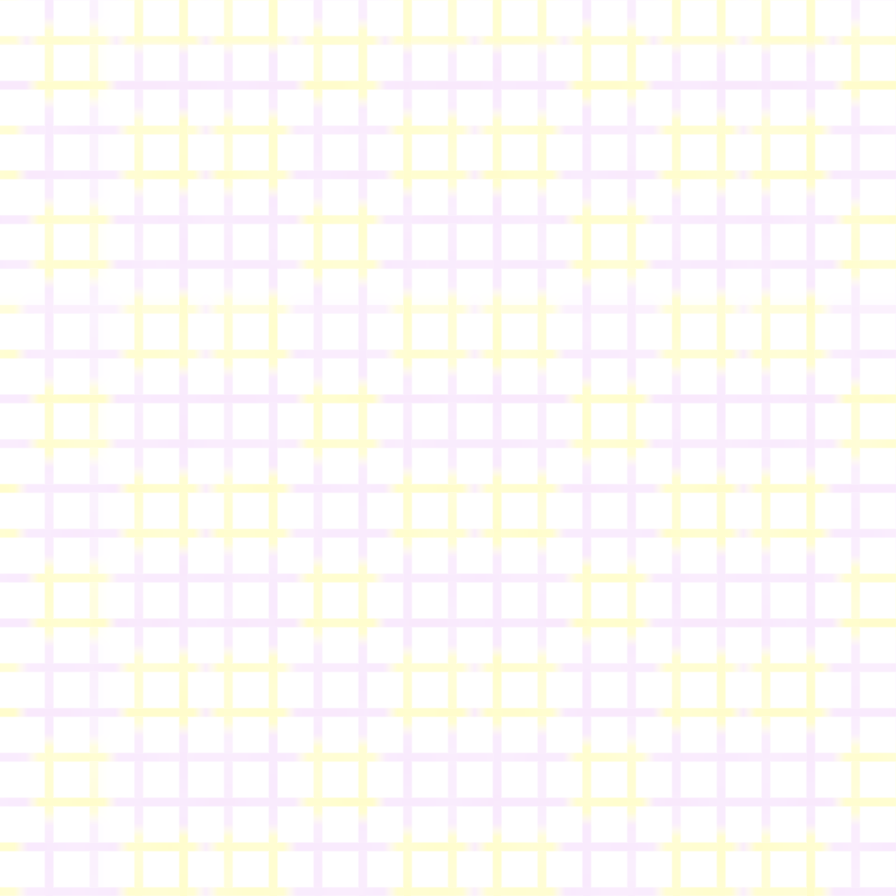
Reproduce this pattern procedurally as a three.js fragment shader.

```glsl
// Pastel lilac grid with staggered yellow squares whose corners bleed along the lines.
#define CELLS 20.0
#define LINE_WIDTH 0.195
#define EDGE_SOFTNESS 0.025
#define BLEED_START 0.2
#define BLEED_END 0.55
#define WEAR 0.3
#define WORN_LINES vec2(2.0, 13.0)
#define LILAC vec3(0.975, 0.915, 0.99)
#define YELLOW vec3(1.0, 0.99, 0.80)

varying vec2 vUv;

// Offset from the nearest centre of a repeating lattice.
vec2 fold(vec2 p, vec2 centre, vec2 period) {
  return mod(p - centre + 0.5 * period, period) - 0.5 * period;
}

// Distance to a square one cell wide.
float squareDistance(vec2 q) {
  vec2 d = abs(q) - 0.5;
  return max(d.x, d.y);
}

// Uneven strength along and between lines, from layered sines.
float wear(float line, float along) {
  float w = sin(line * 2.7 + 0.4) + 0.6 * sin(along * 1.9 + line * 4.1)
          + 0.4 * sin(along * 4.3 + line * 1.3);
  return 1.0 - WEAR * (0.5 + 0.25 * w);
}

// Yellow amount: single squares alternate with pairs, row by row.
float yellowAmount(vec2 p) {
  vec2 period = vec2(6.0, 4.0);
  vec2 single = fold(p, vec2(1.5, 2.5), period);
  vec2 pair = fold(p, vec2(4.5, 0.5), period);
  pair.x = abs(pair.x) - 1.0;
  // The cut-off top row of pairs reaches down to the last horizontal line.
  if (p.y > CELLS - 2.0) pair.y = max(CELLS - 0.8 - p.y, 0.0) + 0.5;
  float d = min(squareDistance(single), squareDistance(pair));
  return 1.0 - smoothstep(BLEED_START, BLEED_END, d);
}

void main() {
  // Integer coordinates lie on the line centres.
  vec2 p = vUv * CELLS - 0.5 * LINE_WIDTH;
  vec2 line = floor(p + 0.5);
  vec2 offset = abs(p - line);
  vec2 ink = 1.0 - smoothstep(vec2(0.5 * LINE_WIDTH - EDGE_SOFTNESS),
                              vec2(0.5 * LINE_WIDTH + EDGE_SOFTNESS), offset);
  ink.x *= step(0.5, line.x); // the left border has no vertical line

  // Uneven printing, with one faded line each way.
  vec2 worn = 1.0 - step(vec2(0.5), abs(line - WORN_LINES));
  ink *= vec2(wear(line.x, p.y), min(1.0, wear(line.y, p.x) + 0.06));
  ink *= 1.0 - 0.3 * worn;

  // Faint haze beside the faded lines.
  vec2 beside = p - WORN_LINES;
  vec2 haze = step(vec2(0.0), beside) * (1.0 - smoothstep(0.0, 0.5, beside));
  float coverage = max(max(ink.x, ink.y), 0.12 * max(haze.x, haze.y));

  // The two tints thin out where they meet.
  float yellow = yellowAmount(p);
  coverage *= 1.0 - 1.2 * yellow * (1.0 - yellow);
  vec3 tint = mix(LILAC, YELLOW, yellow);
  gl_FragColor = vec4(mix(vec3(1.0), tint, coverage), 1.0);
}
```
